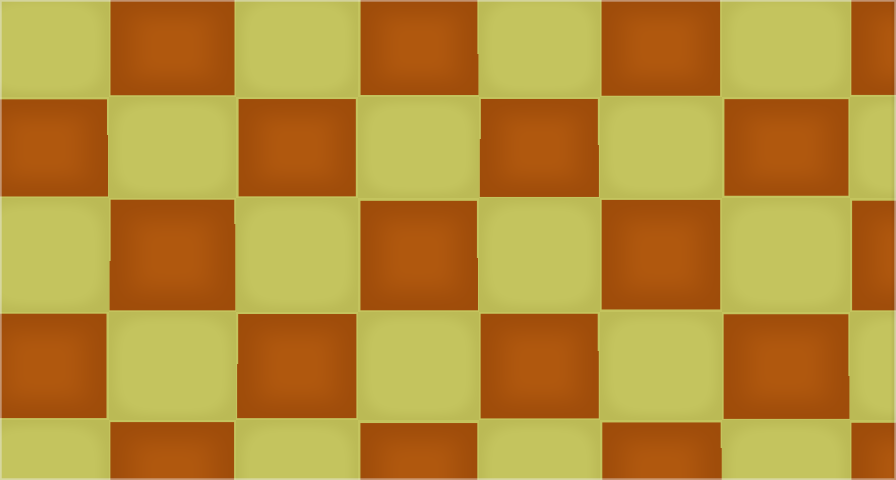
This pattern is drawn by a WebGL 1 fragment shader. Its source:

```glsl
precision highp float;
// Checkerboard of rust tiles on olive green, four rows and a half by seven columns and a bit.
// Uneven grid lines come from a pitch plus two sine terms; each rust tile is inset by
// hashed amounts, shaded by a soft rounded vignette, and the sheet has a thin pale rim.
uniform vec2 u_resolution;

const vec3 GREEN = vec3(0.768, 0.768, 0.368);
const vec3 GREEN_EDGE = vec3(0.735, 0.730, 0.335);
const vec3 RUST = vec3(0.690, 0.345, 0.056);
const vec3 RUST_EDGE = vec3(0.625, 0.300, 0.040);
const vec3 RIM = vec3(0.95, 0.95, 0.98);

// Grid line layout, in canvas widths: x from the left, y from the top.
const vec2 FIRST_LINE = vec2(0.1211, 0.1087);
const vec2 PITCH = vec2(0.1379, 0.1202);
const vec2 SWAY = vec2(0.00436, -0.0049);
const vec2 SWAY_FINE = vec2(0.00105, -0.0038);
const float INSET = 0.0022;
const float INSET_VARIATION = 0.0014;
const float NOTCH_DEPTH = 0.0012;
const float RIM_WIDTH = 0.0019;

float hash(vec2 cell, float seed) {
  vec3 v = fract(vec3(cell, seed) * vec3(0.1031, 0.1030, 0.0973));
  v += dot(v, v.yzx + 33.33);
  return fract((v.x + v.y) * v.z);
}

// Position of the grid line with the given column and row index.
vec2 gridLine(vec2 index) {
  vec2 phase = index * 1.047198;
  return FIRST_LINE + PITCH * index + SWAY * sin(phase) + SWAY_FINE * sin(2.0 * phase);
}

// Index of the cell holding p, found by counting the lines before it.
vec2 cellIndex(vec2 p) {
  vec2 count = vec2(0.0);
  for (int i = 0; i < 8; i++) {
    count += step(gridLine(vec2(float(i))), p);
  }
  return count;
}

float insetAmount(vec2 cell, float seed) {
  return INSET + INSET_VARIATION * (hash(cell, seed) - 0.5);
}

// Small sideways step partway down the edge of some tiles.
float notch(vec2 cell, float height, float seed) {
  float present = step(0.65, hash(cell, seed));
  float level = mix(0.2, 0.6, hash(cell, seed + 1.0));
  return NOTCH_DEPTH * present * step(level, height);
}

// Smoothed coverage of the box between two corners.
float boxCoverage(vec2 p, vec2 low, vec2 high, float pixel) {
  vec2 coverage = clamp(min(p - low, high - p) / pixel + 0.5, 0.0, 1.0);
  return coverage.x * coverage.y;
}

// Rounded distance from the cell centre: 0 in the middle, 1 at the sides.
float vignette(vec2 p, vec2 low, vec2 high) {
  vec2 q = (2.0 * p - low - high) / (high - low);
  q *= q;
  return sqrt(length(q));
}

vec3 checkerColor(vec2 p, float pixel) {
  vec2 cell = cellIndex(p);
  vec2 low = gridLine(cell - 1.0);
  vec2 high = gridLine(cell);
  float isRust = mod(cell.x + cell.y, 2.0);
  float edge = vignette(p, low, high);
  float height = (p.y - low.y) / (high.y - low.y);

  // Rust tile with its own side offsets
  vec2 insetLow = vec2(insetAmount(cell, 1.0), insetAmount(cell, 2.0));
  vec2 insetHigh = vec2(insetAmount(cell, 3.0), insetAmount(cell, 4.0));
  insetLow.x -= notch(cell, height, 5.0);
  insetHigh.x -= notch(cell, height, 7.0);
  float tile = isRust * boxCoverage(p, low + insetLow, high - insetHigh, pixel);

  vec3 green = mix(GREEN, GREEN_EDGE, smoothstep(0.75, 1.05, edge) * (1.0 - isRust));
  vec3 rust = mix(RUST, RUST_EDGE, smoothstep(0.25, 1.0, edge));
  return mix(green, rust, tile);
}

void main() {
  float pixel = 1.0 / u_resolution.x;
  vec2 size = u_resolution * pixel;
  vec2 p = vec2(gl_FragCoord.x, u_resolution.y - gl_FragCoord.y) * pixel;

  vec3 color = checkerColor(p, pixel);

  // Slight shade along the right side, then the pale rim
  color *= 1.0 - 0.06 * smoothstep(size.x - 0.007, size.x - 0.002, p.x);
  float inside = boxCoverage(p, vec2(RIM_WIDTH), size - RIM_WIDTH, pixel);
  color = mix(color, RIM, 0.42 * (1.0 - inside));
  gl_FragColor = vec4(color, 1.0);
}
```
